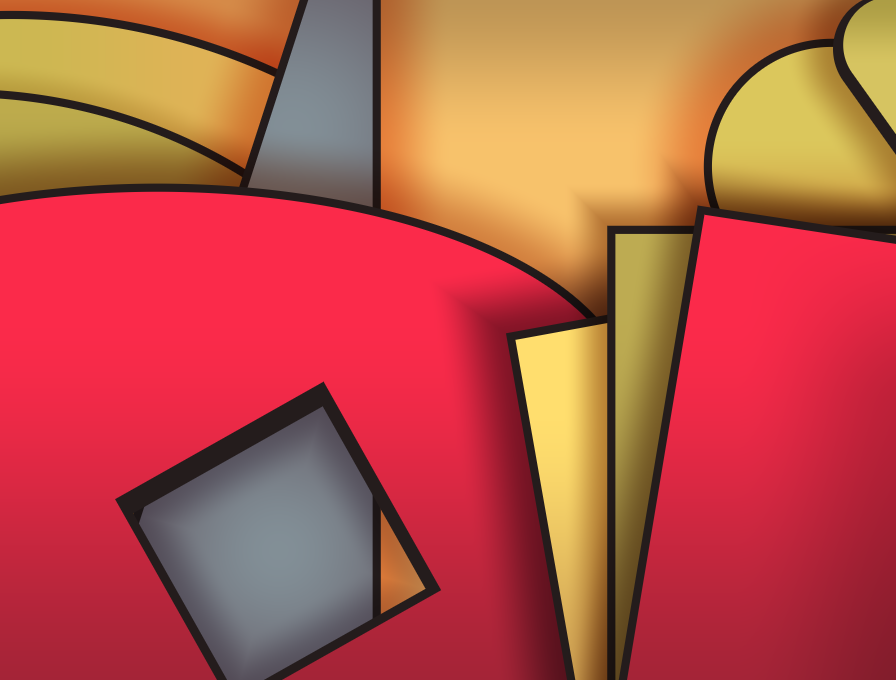
A Shadertoy shader for this background:

```glsl
const vec3 INK = vec3(0.14, 0.11, 0.11);

// Antialiased coverage of a signed distance
float cover(float d) {
    return clamp(0.5 - d * iResolution.y, 0.0, 1.0);
}

// Signed distance to a line, positive to the right of a -> b
float edge(vec2 p, vec2 a, vec2 b) {
    vec2 d = normalize(b - a);
    return dot(p - a, vec2(d.y, -d.x));
}

float box(vec2 p, vec2 halfSize) {
    vec2 q = abs(p) - halfSize;
    return length(max(q, 0.0)) + min(max(q.x, q.y), 0.0);
}

float capsule(vec2 p, vec2 start, float radius) {
    vec2 axis = vec2(0.581, -0.814);
    vec2 q = p - start;
    return length(q - axis * clamp(dot(q, axis), 0.0, 0.4)) - radius;
}

float ellipse(vec2 p, vec2 radii) {
    float k = length(p / radii);
    return k * (k - 1.0) / max(length(p / (radii * radii)), 0.001);
}

// Soft tinted shadow around a shape
void shadow(inout vec3 col, float d, vec3 tint, float reach) {
    col *= mix(tint, vec3(1.0), smoothstep(0.0, reach, d));
}

// Inked cut-out with a shadow beneath it
void layer(inout vec3 col, float d, vec3 fill, vec3 tint, float reach) {
    shadow(col, d, tint, reach);
    col = mix(col, INK, cover(d - 0.006));
    col = mix(col, fill, cover(d + 0.006));
}

void mainImage(out vec4 fragColor, in vec2 fragCoord) {
    vec2 p = fragCoord / iResolution.y;
    vec3 warm = vec3(0.93, 0.66, 0.55);

    // Orange backdrop
    vec3 col = mix(vec3(0.97, 0.76, 0.42), vec3(0.74, 0.58, 0.33), smoothstep(0.78, 1.02, p.y));
    col = mix(col, vec3(0.84, 0.54, 0.28), smoothstep(0.55, 0.3, p.x));

    // Curved bands at the upper left
    float clip = p.x - 0.45;
    vec3 gold = mix(vec3(0.80, 0.72, 0.32), vec3(0.88, 0.70, 0.34), smoothstep(0.0, 0.35, p.x));
    float band = max(length(p - vec2(0.017, 0.048)) - 0.93, clip);
    layer(col, band, gold, warm, 0.07);
    vec3 olive = mix(vec3(0.58, 0.53, 0.22), vec3(0.74, 0.67, 0.30), smoothstep(0.70, 0.84, p.y));
    band = max(length(p - vec2(-0.056, 0.074)) - 0.789, clip);
    layer(col, band, olive, vec3(0.9, 0.85, 0.75), 0.05);

    // Grey panel, also seen through the window
    float glow = exp(-20.0 * dot(p - vec2(0.43, 0.81), p - vec2(0.43, 0.81)));
    glow += exp(-26.0 * dot(p - vec2(0.41, 0.19), p - vec2(0.41, 0.19)));
    vec3 grey = mix(vec3(0.37, 0.32, 0.36), vec3(0.51, 0.56, 0.59), glow);
    float panel = max(p.x - 0.554, edge(p, vec2(0.447, 1.0), vec2(0.359, 0.728)));
    layer(col, panel, grey, warm, 0.11);
    vec3 behind = col;

    // Red dome
    vec3 red = mix(vec3(0.62, 0.14, 0.21), vec3(0.985, 0.165, 0.29), smoothstep(-0.1, 0.55, p.y));
    vec2 q = p - vec2(0.232, 0.405);
    float dome = ellipse(vec2(q.x, max(q.y, 0.0)), vec2(0.696, 0.319));
    layer(col, dome, red, vec3(0.85, 0.66, 0.58), 0.10);

    // Tilted window with a thick upper rim
    q = p - vec2(0.409, 0.199);
    q = vec2(dot(q, vec2(0.871, 0.491)), dot(q, vec2(-0.491, 0.871)));
    float opening = box(q - vec2(-0.003, -0.009), vec2(0.160, 0.154));
    shadow(behind, -opening, vec3(0.78, 0.74, 0.78), 0.07);
    col = mix(col, INK, cover(box(q, vec2(0.176))));
    col = mix(col, behind, cover(opening));

    // Round arch at the upper right
    vec3 arch = mix(vec3(0.80, 0.60, 0.25), vec3(0.86, 0.78, 0.36), smoothstep(0.66, 0.80, p.y));
    layer(col, length(p - vec2(1.223, 0.755)) - 0.182, arch, warm, 0.12);

    // Leaf with a swelling outline
    float leaf = capsule(p, vec2(1.306, 0.928), 0.081);
    shadow(col, leaf, vec3(0.78, 0.66, 0.55), 0.07);
    col = mix(col, INK, cover(leaf));
    vec3 leafColor = mix(vec3(0.84, 0.77, 0.38), vec3(0.68, 0.62, 0.27), smoothstep(0.9, 1.0, p.y));
    col = mix(col, leafColor, cover(capsule(p, vec2(1.311, 0.934), 0.071)));

    // Yellow card
    vec2 corner = vec2(0.751, 0.505);
    float card = max(edge(p, corner, vec2(0.840, 0.0)), edge(p, vec2(0.893, 0.531), corner));
    vec3 yellow = mix(vec3(0.80, 0.62, 0.32), vec3(1.0, 0.87, 0.43), smoothstep(-0.05, 0.4, p.y));
    layer(col, card, yellow, vec3(0.52, 0.48, 0.52), 0.11);

    // Olive card
    vec3 moss = mix(vec3(0.55, 0.48, 0.24), vec3(0.74, 0.67, 0.32), smoothstep(0.0, 0.55, p.y));
    layer(col, max(0.899 - p.x, p.y - 0.662), moss, vec3(0.72, 0.58, 0.46), 0.07);

    // Red card in front
    corner = vec2(1.031, 0.691);
    card = max(edge(p, corner, vec2(0.916, 0.0)), edge(p, vec2(1.320, 0.647), corner));
    red *= 1.0 - 0.22 * smoothstep(1.08, 1.35, p.x) * smoothstep(0.7, 0.4, p.y);
    layer(col, card, red, vec3(0.66, 0.56, 0.48), 0.08);

    fragColor = vec4(col, 1.0);
}
```
